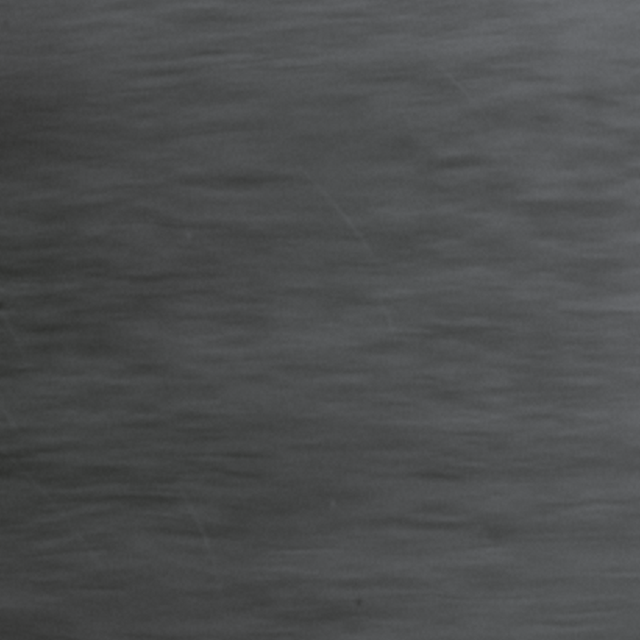
Reproduce this texture procedurally as a Shadertoy shader.

```glsl
#define SHADOW_TONE vec3(0.232, 0.234, 0.232)
#define LIGHT_TONE vec3(0.376, 0.382, 0.392)
#define BAND_CONTRAST 0.25
#define FIBRE_CONTRAST 0.27
#define GRAIN_CONTRAST 0.13
#define STREAK_COUNT 32
#define STREAK_DEPTH 0.2
#define SCRATCH_COUNT 9
#define SCRATCH_GLOW 0.14
#define SPECK_COUNT 5

float hash(vec2 p) {
    vec3 q = fract(vec3(p.xyx) * 0.1031);
    q += dot(q, q.yzx + 33.33);
    return fract((q.x + q.y) * q.z);
}

vec2 hash2(float n) {
    return vec2(hash(vec2(n, 3.7)), hash(vec2(n, 19.3)));
}

float noise(vec2 p) {
    vec2 cell = floor(p), f = fract(p);
    f = f * f * (3.0 - 2.0 * f);
    float low = mix(hash(cell), hash(cell + vec2(1, 0)), f.x);
    float high = mix(hash(cell + vec2(0, 1)), hash(cell + vec2(1, 1)), f.x);
    return mix(low, high, f.y);
}

// Broad light from the right, with a brighter strip along the top
float lighting(vec2 uv) {
    float glow = 0.0 + 0.68 * uv.x + 0.22 * uv.y;
    glow += 0.34 * smoothstep(0.8, 1.0, uv.y - 0.07 * uv.x);
    return glow + 0.16 * (noise(uv * 3.0 + 8.0) - 0.5);
}

// Gently bent coordinates that the horizontal fibres follow
vec2 bend(vec2 uv) {
    float rise = 0.07 * smoothstep(0.5, 1.0, uv.y) * uv.x;
    float wave = 0.022 * (noise(uv * vec2(5.0, 6.0)) - 0.5);
    return vec2(uv.x, uv.y - rise + wave);
}

float fibres(vec2 p) {
    float bands = noise(p * vec2(2.6, 17.0)) + 0.7 * noise(p * vec2(6.0, 41.0) + 31.0) - 0.85;
    float fine = noise(p * vec2(13.0, 78.0) + 57.0) + 0.7 * noise(p * vec2(27.0, 145.0) + 91.0) - 0.85;
    float patchiness = 0.5 + noise(p * 4.0 + 13.0);
    return BAND_CONTRAST * bands + FIBRE_CONTRAST * fine * patchiness;
}

// Tapered creases, mostly dark, each with a faint lit lower edge
float streaks(vec2 p) {
    float sum = 0.0;
    for (int i = 0; i < STREAK_COUNT; i++) {
        vec2 centre = hash2(float(i) + 5.0);
        vec2 size = hash2(float(i) + 71.0);
        vec2 d = p - centre;
        d.y += 0.008 * (noise(vec2(p.x * 18.0, float(i))) - 0.5);
        float along = d.x / mix(0.03, 0.1, size.x);
        float thickness = mix(0.003, 0.008, size.y * size.y);
        float across = d.y / thickness;
        float taper = exp(-along * along);
        float crease = exp(-across * across);
        float lip = exp(-(across + 1.8) * (across + 1.8));
        sum += taper * (0.5 * lip - crease) * mix(0.4, 1.2, size.y);
    }
    return STREAK_DEPTH * sum;
}

// Faint pale scratches running down to the right
float scratches(vec2 uv) {
    float sum = 0.0;
    for (int i = 0; i < SCRATCH_COUNT; i++) {
        vec2 centre = hash2(float(i) + 141.0);
        vec2 shape = hash2(float(i) + 203.0);
        float reach = mix(0.02, 0.11, shape.x * shape.x);
        vec2 d = uv - centre * vec2(0.8, 1.0);
        float t = d.y / reach;
        float path = -d.y * mix(0.3, 0.9, shape.y) - 0.12 * reach * t * t;
        float across = (d.x - path) / 0.005;
        float wear = 0.3 + noise(vec2(d.y * 35.0, float(i) * 7.0));
        sum += exp(-across * across - t * t * t * t) * wear;
    }
    return SCRATCH_GLOW * sum;
}

// Small dents, alternating dark and bright
float specks(vec2 uv) {
    float sum = 0.0;
    for (int i = 0; i < SPECK_COUNT; i++) {
        vec2 d = (uv - hash2(float(i) + 307.0)) / vec2(0.005, 0.007);
        sum += exp(-dot(d, d)) * (mod(float(i), 2.0) * 2.0 - 1.0);
    }
    return 0.28 * sum;
}

void mainImage(out vec4 fragColor, in vec2 fragCoord) {
    vec2 uv = fragCoord / iResolution.xy;
    vec2 p = bend(uv);
    float grain = noise(uv * 230.0) + 0.6 * noise(uv * 410.0 + 17.0) - 0.8;
    float shade = lighting(uv) + fibres(p) + streaks(p) + scratches(uv) + specks(uv);
    shade += GRAIN_CONTRAST * grain;

    // Slow drift between cool and greenish grey
    vec3 tint = vec3(-0.003, 0.003, -0.001) * (noise(uv * 3.5 + 41.0) - 0.2);
    vec3 color = mix(SHADOW_TONE, LIGHT_TONE, clamp(shade, -0.3, 1.35)) + tint;
    fragColor = vec4(color, 1.0);
}
```
